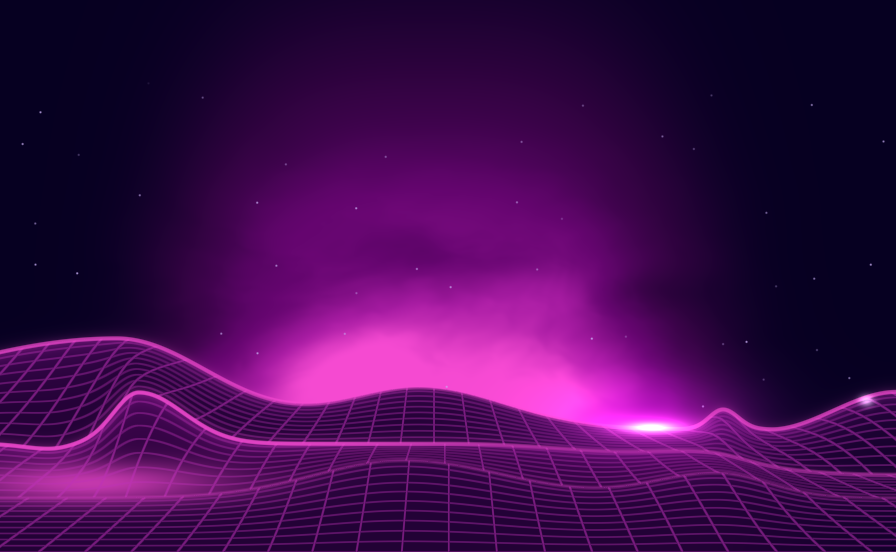
This background is drawn by a Shadertoy shader. Its source:

```glsl
// A magenta nebula over a neon wireframe landscape with a flare on the horizon.
// The sky is a shaped glow broken up by value noise; the land is three ridges,
// painted back to front, whose grid rows are blended between neighbouring ridges.

const vec3 NIGHT  = vec3(0.025, 0.000, 0.130);
const vec3 PLUM   = vec3(0.190, 0.010, 0.250);
const vec3 VIOLET = vec3(0.400, 0.020, 0.440);
const vec3 ORCHID = vec3(0.660, 0.110, 0.640);
const vec3 PINK   = vec3(0.960, 0.290, 0.820);
const vec3 STAR_COLOR = vec3(0.78, 0.68, 0.95);

const vec2 GLOW_CENTER = vec2(0.48, 0.27);
const vec2 FLARE = vec2(0.727, 0.226);
const vec2 GLINT = vec2(0.967, 0.274);
const vec2 MIST  = vec2(0.10, 0.125);
const vec2 VANISHING = vec2(0.52, 0.62);
const vec3 GRID_ROWS = vec3(10.0, 8.0, 10.0);
const float GRID_COLUMNS = 12.0;
const float LINE_WIDTH = 0.0034;
const float STAR_CELLS = 9.0;
const float STAR_RADIUS = 0.0034;

float hash(vec2 p) {
    vec3 q = fract(vec3(p.xyx) * 0.1031);
    q += dot(q, q.yzx + 33.33);
    return fract((q.x + q.y) * q.z);
}

float noise(vec2 p) {
    vec2 i = floor(p), f = fract(p);
    f = f * f * (3.0 - 2.0 * f);
    return mix(mix(hash(i), hash(i + vec2(1, 0)), f.x),
               mix(hash(i + vec2(0, 1)), hash(i + vec2(1, 1)), f.x), f.y);
}

float fbm(vec2 p) {
    float sum = 0.0, weight = 0.5;
    for (int i = 0; i < 5; i++) {
        sum += weight * noise(p);
        p = mat2(1.6, 1.2, -1.2, 1.6) * p + 7.3;
        weight *= 0.5;
    }
    return sum;
}

// Soft elliptical spot
float spot(vec2 p, vec2 center, vec2 size) {
    vec2 d = (p - center) / size;
    return exp(-dot(d, d));
}

// Bell with separate left and right widths
float hill(float x, float center, float left, float right) {
    float d = (x - center) / (x < center ? left : right);
    return exp(-d * d);
}

// Heights of the back, middle and front ridges
vec3 ridges(float x) {
    float back = 0.222 + 0.165 * hill(x, 0.13, 0.32, 0.15)
        + 0.075 * hill(x, 0.47, 0.12, 0.13)
        + 0.036 * hill(x, 0.807, 0.022, 0.024)
        + 0.068 * smoothstep(0.86, 1.0, x);
    float middle = mix(0.196, 0.140, smoothstep(0.5, 1.0, x))
        + 0.093 * hill(x, 0.155, 0.04, 0.07)
        - 0.009 * hill(x, 0.055, 0.04, 0.03)
        + 0.020 * hill(x, 0.79, 0.08, 0.06);
    float front = 0.098 + 0.068 * hill(x, 0.45, 0.14, 0.16)
        + 0.045 * hill(x, 0.80, 0.10, 0.08);
    middle = min(middle, back - 0.012);
    return vec3(back, middle, min(front, middle - 0.010));
}

// Antialiased lines at whole numbers, dimmed where they crowd together
float gridLine(float u) {
    float rate = max(fwidth(u), 1e-5);
    float pixels = abs(fract(u - 0.5) - 0.5) / rate;
    float width = max(1.0, 0.5 * LINE_WIDTH * iResolution.y);
    return (1.0 - smoothstep(width - 0.8, width + 0.5, pixels)) / (1.0 + 4.0 * rate * rate);
}

vec3 sky(vec2 p, float aspect) {
    // Glow shape, then clouds
    vec2 d = p - GLOW_CENTER;
    float glow = 0.75 * exp(-pow(d.y / 0.55, 2.0)) + 0.25 * exp(-pow(d.y / 0.13, 2.0));
    glow *= exp(-pow(abs(d.x) / 0.275, 3.0));
    vec2 q = vec2(p.x * aspect, p.y * 1.5) * 3.2;
    float cloud = fbm(q + 1.5 * fbm(q * 0.7 + 4.0)) - 0.48;
    glow *= 1.0 + 0.8 * cloud * smoothstep(0.85, 0.45, p.y);
    glow += 0.12 * spot(p, vec2(0.40, 0.33), vec2(0.09, 0.07))
          + 0.10 * spot(p, vec2(0.62, 0.47), vec2(0.10, 0.05))
          - 0.14 * spot(p, vec2(0.72, 0.47), vec2(0.06, 0.04))
          - 0.07 * spot(p, vec2(0.44, 0.55), vec2(0.10, 0.05));
    vec3 color = mix(NIGHT, PLUM, smoothstep(0.0, 0.28, glow));
    color = mix(color, VIOLET, smoothstep(0.2, 0.55, glow));
    color = mix(color, ORCHID, smoothstep(0.48, 0.82, glow));
    color = mix(color, PINK, smoothstep(0.74, 1.08, glow));
    // One possible star per cell
    vec2 s = vec2(p.x * aspect, p.y) * STAR_CELLS, cell = floor(s);
    vec2 place = 0.15 + 0.7 * vec2(hash(cell + 11.0), hash(cell + 47.0));
    float shine = step(0.5, hash(cell + 83.0)) * (0.3 + 0.6 * hash(cell + 29.0));
    float dist = length(s - cell - place) / STAR_CELLS;
    shine *= smoothstep(STAR_RADIUS, 0.0, dist) * smoothstep(0.88, 0.78, p.y);
    return mix(color, STAR_COLOR, shine);
}

void mainImage(out vec4 fragColor, in vec2 fragCoord) {
    vec2 p = fragCoord / iResolution.xy;
    float aspect = iResolution.x / iResolution.y, pixel = 1.0 / iResolution.y;
    vec3 color = sky(p, aspect);
    color += ORCHID * 0.55 * spot(p, FLARE, vec2(0.11, 0.09));

    // Land layers, back to front
    vec3 top = ridges(p.x), bottom = vec3(top.yz, 0.0);
    vec3 slope = (ridges(p.x + 0.002) - ridges(p.x - 0.002)) / (0.004 * aspect);
    vec4 flatLevel = vec4(0.26, 0.17, 0.10, 0.0);
    vec3 strength = vec3(0.75 - 0.35 * hill(p.x, 0.55, 0.16, 0.15), 0.85 - 0.45 * smoothstep(0.3, 0.7, p.x), 0.22);
    float mist = spot(p, MIST, vec2(0.15, 0.038));
    for (int i = 0; i < 3; i++) {
        float v = max(top[i] - p.y, 0.0) / (top[i] - bottom[i]);
        float level = mix(flatLevel[i], flatLevel[i + 1], v);
        float u = (p.x - VANISHING.x + 0.12 * top[i]) / (VANISHING.y - level);
        float grid = max(gridLine(u * GRID_COLUMNS), 0.75 * gridLine(pow(v + 1e-4, 0.85) * GRID_ROWS[i]));
        vec3 ground = mix(PLUM, NIGHT, i == 1 ? 0.1 : 0.35);
        ground = mix(ground, NIGHT, 0.5 * smoothstep(0.75, 1.0, p.x));
        ground += ORCHID * 0.30 * exp(-4.0 * v) * strength[i];
        ground += ORCHID * 0.35 * spot(p, FLARE, vec2(0.13, 0.07));
        ground = mix(ground, PINK, 0.75 * mist);
        ground = mix(ground, ORCHID + 0.08, 0.55 * grid);
        color = mix(color, ground, smoothstep(-pixel, pixel, top[i] - p.y));
        // Neon edge and its halo
        float edge = abs(p.y - top[i]) / sqrt(1.0 + slope[i] * slope[i]);
        float stroke = 1.0 - smoothstep(0.002, 0.004 + pixel, edge);
        color = mix(color, PINK, strength[i] * max(stroke, 0.35 * exp(-edge / 0.008)));
    }

    // Flare and glint
    color += PINK * 0.55 * spot(p, FLARE, vec2(0.055, 0.022));
    color += 0.9 * spot(p, FLARE, vec2(0.026, 0.009));
    color += 0.6 * spot(p, GLINT, vec2(0.008, 0.010));
    fragColor = vec4(clamp(color, 0.0, 1.0), 1.0);
}
```
